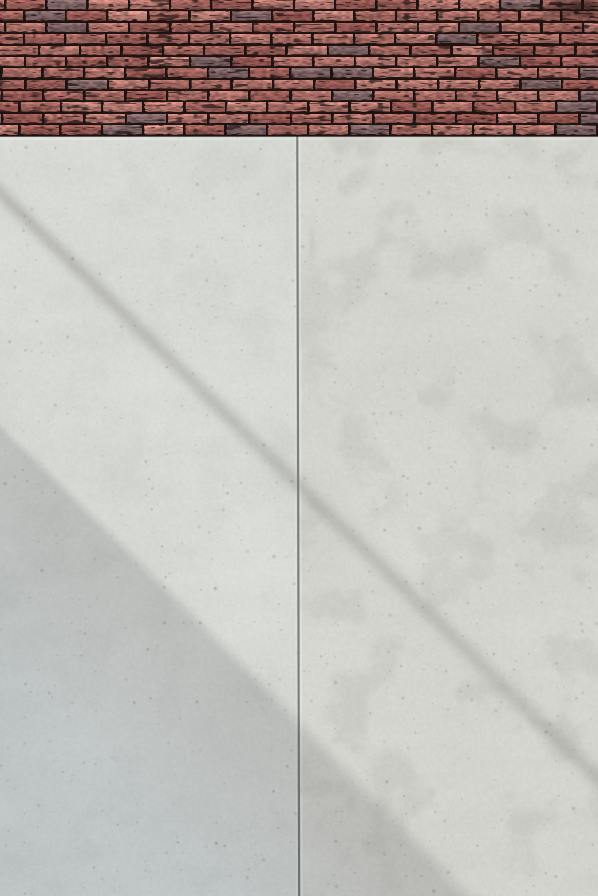
Write a Shadertoy shader that draws this texture.

```glsl
// A strip of red brick above two pale concrete panels, crossed by diagonal shadows.
// Bricks come from a jittered running bond, concrete from layered value noise and
// hashed pores, shadows from soft distances to sloping lines. Unit: canvas width.

#define BRICK_BASE 0.2285            // depth of the brick strip, from the top
#define BRICK_SIZE vec2(0.0690, 0.01904)
#define JOINT_SIZE vec2(0.0042, 0.0038)
#define SEAM_X 0.4965
#define SEAM_WIDTH 0.0036
#define BEAM_START 0.322             // depth of the thin shadow at the left edge
#define BEAM_SLOPE 0.98
#define BEAM_SOFTNESS 0.0175
#define SHADE_START 0.713            // depth of the large shadow at the left edge
#define MOTTLE 0.045
#define CONCRETE vec3(0.838, 0.844, 0.823)
#define MORTAR vec3(0.120, 0.075, 0.070)

float hash(vec2 p) {
    vec3 q = fract(p.xyx * vec3(0.1031, 0.1030, 0.0973));
    q += dot(q, q.yzx + 33.33);
    return fract((q.x + q.y) * q.z);
}

float noise(vec2 p) {
    vec2 cell = floor(p), f = fract(p);
    f = f * f * (3.0 - 2.0 * f);
    return mix(mix(hash(cell), hash(cell + vec2(1, 0)), f.x),
               mix(hash(cell + vec2(0, 1)), hash(cell + vec2(1, 1)), f.x), f.y);
}

float fbm(vec2 p) {
    float sum = 0.0, weight = 0.5;
    for (int i = 0; i < 5; i++) {
        sum += weight * noise(p);
        p = mat2(1.6, 1.2, -1.2, 1.6) * p + 17.3;
        weight *= 0.5;
    }
    return sum;
}

// Coverage of a vertical band, smoothed over one pixel
float band(float dist, float width, float px) {
    return clamp((0.5 * width - abs(dist)) / px + 0.5, 0.0, 1.0);
}

vec3 brickwork(vec2 p, float px) {
    // Uneven courses, counted upward from the base
    float height = BRICK_BASE - p.y;
    float row = floor(height / BRICK_SIZE.y);
    float shift = 0.5 * mod(row, 2.0) + 0.22 * (hash(vec2(row, 4.0)) - 0.5) + 0.5;
    float along = p.x / BRICK_SIZE.x + shift;
    float column = floor(along);
    vec2 id = vec2(column, row) + 40.0;
    vec2 local = vec2(fract(along), fract(height / BRICK_SIZE.y)) * BRICK_SIZE;

    // Worn edges
    vec2 wear = vec2(noise(p * 330.0), noise(p * vec2(120.0, 400.0) + 9.0)) - 0.5;
    vec2 inset = local - JOINT_SIZE + wear * 0.0022;
    float face = smoothstep(-0.6 * px, 0.6 * px, inset.x)
               * smoothstep(-0.6 * px, 0.6 * px, inset.y);

    // Fired clay, with a few greyer bricks
    vec3 clay = mix(vec3(0.55, 0.32, 0.30), vec3(0.69, 0.465, 0.43), hash(id));
    clay = mix(clay, vec3(0.45, 0.37, 0.38), 0.85 * step(0.90, hash(id + 71.0)));

    // Rough grain, dark creases and a sunlit upper lip
    float grain = noise(p * vec2(150.0, 420.0) + id * 3.1);
    float crease = noise(p * vec2(75.0, 310.0) + id * 7.7);
    clay *= 0.80 + 0.46 * grain;
    clay *= 1.0 - 0.55 * smoothstep(0.68, 0.90, crease);
    clay *= 0.92 + 0.20 * smoothstep(0.55, 0.95, local.y / BRICK_SIZE.y);

    // Dim upper right corner
    vec2 corner = (p - vec2(0.965, 0.012)) / vec2(0.045, 0.016);
    clay *= 1.0 - 0.55 * exp(-dot(corner, corner));
    return mix(MORTAR, clay, face);
}

// Scattered pores, one candidate per grid cell
float pores(vec2 p, float cells, float density, float px) {
    vec2 id = floor(p * cells);
    vec2 center = 0.25 + 0.5 * vec2(hash(id + 5.0), hash(id + 31.0));
    float radius = mix(0.0010, 0.0030, pow(hash(id + 57.0), 3.0));
    float dist = length(fract(p * cells) - center) / cells;
    float present = step(1.0 - density, hash(id + 83.0));
    return present * (1.0 - smoothstep(radius - px, radius + px, dist));
}

vec3 concrete(vec2 p, float px) {
    float right = step(SEAM_X, p.x);
    vec3 color = CONCRETE + mix(vec3(0.002, 0.006, 0.008), vec3(-0.006, -0.008, -0.013), right);

    // Cloudy stains, faint casting streaks and fine grit
    vec2 q = p + right * 3.7;
    color += MOTTLE * (fbm(q * 5.0) - 0.5);
    color += 0.55 * MOTTLE * (fbm(q * vec2(9.0, 28.0)) - 0.5);
    color += 0.022 * (noise(p * 260.0) - 0.5);
    float stain = smoothstep(0.50, 0.72, fbm(q * 14.0 + 6.0));
    color -= 0.035 * stain * mix(0.4, 1.0, right);
    vec2 smudge = (p - vec2(0.522, 0.405)) / vec2(0.006, 0.030);
    color -= 0.035 * exp(-dot(smudge, smudge));
    color -= 0.10 * pores(p, 38.0, 0.13, px) + 0.07 * pores(p + 2.3, 75.0, 0.07, px);

    // Large shadow, cooler toward the lower left
    float edge = SHADE_START + 0.965 * p.x + 0.05 * p.x * p.x;
    float blur = 0.013 + 0.022 * p.x;
    float shade = smoothstep(-blur, blur, p.y - edge);
    float cool = smoothstep(0.0, 0.55, p.y - edge);
    color *= mix(vec3(1.0), mix(vec3(0.883, 0.880, 0.890), vec3(0.895, 0.915, 0.936), cool), shade);

    // Thin shadow, fading to the right
    float beam = (p.y - BEAM_START - BEAM_SLOPE * p.x) / (BEAM_SOFTNESS + 0.004 * p.x);
    color *= 1.0 - vec3(0.130, 0.135, 0.132) * exp(-beam * beam) * (1.0 - 0.3 * p.x);

    // Seam with a pale lip on either side
    float seam = p.x - SEAM_X - 0.0025 * p.y;
    color += 0.045 * band(seam - 0.0042, 0.0030, px) + 0.02 * band(seam + 0.0040, 0.0030, px);
    vec3 groove = mix(vec3(0.49, 0.50, 0.48), vec3(0.40, 0.45, 0.44), shade);
    return mix(color, groove, band(seam, SEAM_WIDTH, px));
}

void mainImage(out vec4 fragColor, in vec2 fragCoord) {
    float px = 1.0 / iResolution.x;
    vec2 p = vec2(fragCoord.x, iResolution.y - fragCoord.y) * px;
    float below = smoothstep(-0.7 * px, 0.7 * px, p.y - BRICK_BASE);
    vec3 panel = concrete(p, px) + 0.03 * band(p.y - BRICK_BASE - 0.004, 0.004, px);
    fragColor = vec4(mix(brickwork(p, px), panel, below), 1.0);
}
```
